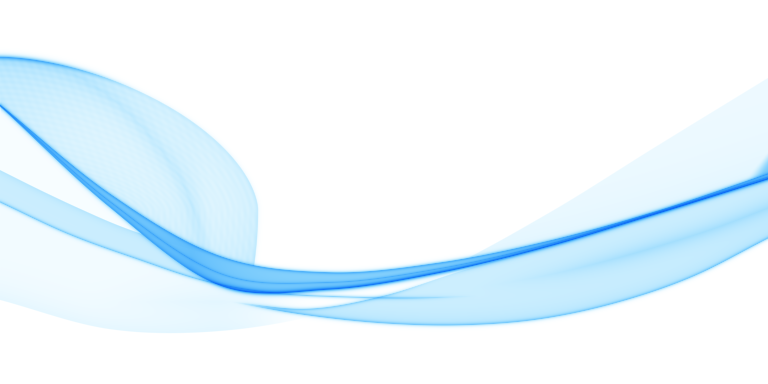
Give the GLSL for this background, as a WebGL 1 fragment shader.

```glsl
precision highp float;
// Translucent blue veils sweeping over white like folded silk.
// Splines bound each fold; fills, rims and fine threads add up an optical
// density, which is turned into colour by exponential absorption.
uniform vec2 u_resolution;

const vec3 ABSORPTION = vec3(1.0, 0.31, 0.015);
const vec2 FULL = vec2(0.0, 2.0);        // horizontal spans of the curves
const vec2 SHEET_SPAN = vec2(0.6, 2.0);
const vec2 BAND_SPAN = vec2(0.0, 0.73);
const vec2 THREAD_SPAN = vec2(0.0, 1.25);
const vec2 CREASE_SPAN = vec2(0.0, 0.56);
const vec2 STREAK_SPAN = vec2(1.04, 2.0);
const vec2 BULB_SIZE = vec2(0.672, 0.398);
const float BULB_Y = 0.453;
const float BULB_POWER = 1.7;
const float WEAVE = 420.0;               // frequency of the woven threads

// Knot heights, eight evenly spaced per curve.
const vec4 RIBBON_TOP_A = vec4(0.727, 0.495, 0.333, 0.290);
const vec4 RIBBON_TOP_B = vec4(0.315, 0.372, 0.451, 0.547);
const vec4 RIBBON_LOW_A = vec4(0.724, 0.461, 0.258, 0.247);
const vec4 RIBBON_LOW_B = vec4(0.290, 0.359, 0.445, 0.534);
const vec4 BAND_TOP_A = vec4(0.557, 0.505, 0.456, 0.411);
const vec4 BAND_TOP_B = vec4(0.375, 0.344, 0.315, 0.294);
const vec4 THREAD_A = vec4(0.474, 0.391, 0.326, 0.268);
const vec4 THREAD_B = vec4(0.237, 0.227, 0.224, 0.229);
const vec4 VEIL_A = vec4(0.219, 0.143, 0.138, 0.188);
const vec4 VEIL_B = vec4(0.292, 0.445, 0.622, 0.797);
const vec4 SHEET_TOP_A = vec4(0.214, 0.195, 0.229, 0.294);
const vec4 SHEET_TOP_B = vec4(0.352, 0.409, 0.474, 0.536);
const vec4 SHEET_LOW_A = vec4(0.214, 0.180, 0.159, 0.154);
const vec4 SHEET_LOW_B = vec4(0.169, 0.211, 0.279, 0.380);
const vec4 CREASE_A = vec4(0.849, 0.839, 0.820, 0.779);
const vec4 CREASE_B = vec4(0.719, 0.633, 0.513, 0.284);
const vec4 STREAK_A = vec4(0.227, 0.242, 0.263, 0.289);
const vec4 STREAK_B = vec4(0.323, 0.362, 0.406, 0.458);

// Catmull-Rom weight at distance t from a knot.
float kernel(float t) {
  t = abs(t);
  if (t < 1.0) return 1.0 + t * t * (1.5 * t - 2.5);
  return t < 2.0 ? 2.0 + t * (-4.0 + t * (2.5 - 0.5 * t)) : 0.0;
}

float curve(float x, vec2 span, vec4 a, vec4 b) {
  float t = clamp(7.0 * (x - span.x) / (span.y - span.x), 0.0, 7.0);
  float y = (2.0 * a.x - a.y) * kernel(t + 1.0) + (2.0 * b.w - b.z) * kernel(t - 8.0);
  for (int i = 0; i < 4; i++) {
    y += a[i] * kernel(t - float(i)) + b[i] * kernel(t - float(i) - 4.0);
  }
  return y;
}

// Approximate signed distance, positive above the curve.
float above(vec2 p, vec2 span, vec4 a, vec4 b) {
  float y = curve(p.x, span, a, b);
  float slope = (y - curve(p.x - 0.004, span, a, b)) / 0.004;
  return (p.y - y) / sqrt(1.0 + slope * slope);
}

float fill(float d) {
  float w = 0.8 / u_resolution.y;
  return smoothstep(-w, w, d);
}

float glow(float d, float width) { return exp(-abs(d) / width); }

// Signed distance to the rounded left veil, positive inside.
float bulbDistance(vec2 p) {
  float drop = max(BULB_Y - p.y, 0.0);
  vec2 size = BULB_SIZE - vec2(0.5 * drop * drop, 0.0);
  vec2 q = max(vec2(p.x, p.y - BULB_Y) / size, 0.0001);
  float n = pow(dot(pow(q, vec2(BULB_POWER)), vec2(1.0)), 1.0 / BULB_POWER);
  vec2 gradient = pow(q / n, vec2(BULB_POWER - 1.0)) / size;
  return (1.0 - n) / length(gradient);
}

void main() {
  vec2 p = gl_FragCoord.xy / u_resolution * vec2(2.0, 1.0);
  float top = above(p, FULL, RIBBON_TOP_A, RIBBON_TOP_B);
  float low = above(p, FULL, RIBBON_LOW_A, RIBBON_LOW_B);
  float bandTop = above(p, BAND_SPAN, BAND_TOP_A, BAND_TOP_B);
  float thread = above(p, THREAD_SPAN, THREAD_A, THREAD_B);
  float veil = above(p, FULL, VEIL_A, VEIL_B);
  float sheetTop = above(p, SHEET_SPAN, SHEET_TOP_A, SHEET_TOP_B);
  float sheetLow = above(p, SHEET_SPAN, SHEET_LOW_A, SHEET_LOW_B);
  float crease = above(p, CREASE_SPAN, CREASE_A, CREASE_B);
  float streak = above(p, STREAK_SPAN, STREAK_A, STREAK_B);
  float bulb = bulbDistance(p);
  float leftFade = 1.0 - smoothstep(0.05, 0.4, p.x);

  // Rounded veil with its weave and inner crease.
  float weave = 1.0 + 0.05 * sin(WEAVE * bulb) + 0.04 * sin(WEAVE * 0.7 * (p.x + 0.4 * p.y));
  float density = fill(bulb) * fill(top) * weave
    * (0.13 + 0.07 * glow(bulb, 0.06) + 0.10 * leftFade * smoothstep(0.6, 0.85, p.y)
    + 0.12 * glow(crease, 0.025) * (1.0 - smoothstep(0.5, 0.57, p.x))
    + 0.06 * glow(top, 0.06));
  density += glow(bulb, 0.004) * (0.08 + 1.1 * leftFade) * fill(top);

  // Pale lower left veil and the band crossing above it.
  float left = 1.0 - smoothstep(0.55, 0.85, p.x);
  density += left * fill(veil) * fill(-thread) * (0.05 + 0.06 * glow(veil, 0.04) + 0.06 * smoothstep(0.2, 0.6, p.x) * glow(sheetTop, 0.05));
  density += fill(-top) * fill(bandTop) * left * 0.03;
  density += fill(-bandTop) * fill(thread) * fill(-low) * (0.23 + 0.12 * glow(bandTop, 0.008)) * (1.0 - smoothstep(0.6, 0.75, p.x));
  density += glow(thread, 0.003) * 0.6 * (1.0 - smoothstep(1.0, 1.25, p.x));

  // Right veil and the broad sheet sweeping beneath the ribbon.
  density += smoothstep(0.98, 1.1, p.x) * fill(-veil) * fill(top) * (0.07 + 0.05 * glow(top, 0.08));
  float sheet = smoothstep(0.6, 0.75, p.x) * fill(-sheetTop) * fill(sheetLow);
  density += sheet * (0.22 + 0.13 * glow(sheetLow, 0.025) + 0.22 * glow(streak, 0.02) * smoothstep(1.2, 1.7, p.x));
  density += smoothstep(0.6, 0.75, p.x) * (0.6 * glow(sheetLow, 0.003)
    + 0.5 * glow(sheetTop, 0.003) * (1.0 - smoothstep(0.95, 1.2, p.x)));
  float wedge = fill(top) * smoothstep(0.0, 0.05, 0.5 + 1.2 * (p.x - 1.91) - p.y);
  density += 0.6 * wedge * smoothstep(1.92, 2.0, p.x);

  // Dense central ribbon, its rims and inner fold.
  float ribbon = fill(-top) * fill(low);
  float core = glow(p.x - 0.5, 0.22);
  density += ribbon * (0.5 + 0.4 * core + 0.3 * glow(low, 0.02));
  density += 0.85 * glow(top, 0.003) + glow(low, 0.0035) * (0.6 + 1.5 * smoothstep(0.45, 0.65, p.x));
  density += 0.5 * ribbon * glow(mix(top, low, 0.65) + 0.3 * (top + low), 0.004);

  gl_FragColor = vec4(exp(-density * ABSORPTION), 1.0);
}
```
